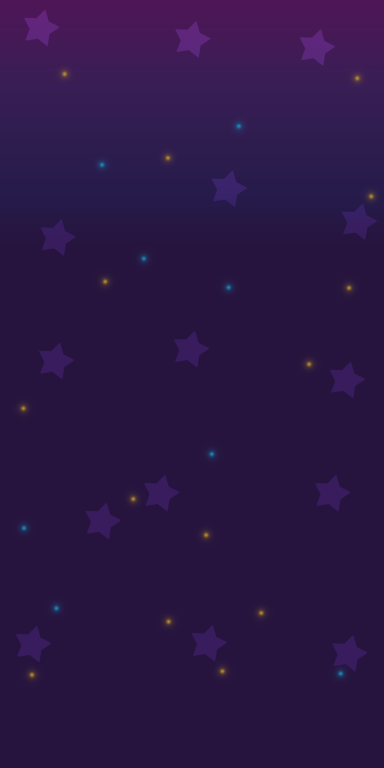
Reproduce this background procedurally as a Shadertoy shader.

```glsl
// Night sky: a magenta-to-indigo gradient fades into flat dark violet.
// Faint rounded stars and tiny glowing amber and cyan sparks are scattered,
// each layer on its own jittered grid of cells. One unit is the canvas width.

const float TAU = 6.28319;

vec2 hash2(vec2 cell, float seed) {
    vec2 k = vec2(dot(cell, vec2(127.1, 311.7)), dot(cell, vec2(269.5, 183.3)));
    return fract(sin(k + seed * 17.3) * 43758.5);
}

// Offset from the one randomly placed centre in the cell around p.
vec2 scatter(vec2 p, vec2 cellSize, vec2 jitter, float seed) {
    vec2 cell = floor(p / cellSize);
    vec2 offset = (2.0 * hash2(cell, seed) - 1.0) * jitter;
    return p - (cell + 0.5) * cellSize - offset;
}

// Signed distance to a five-pointed star with one tip along +x.
float starDistance(vec2 p, float tip, float notch) {
    float sector = TAU / 5.0;
    float a = mod(atan(p.y, p.x) + 0.5 * sector, sector) - 0.5 * sector;
    vec2 q = length(p) * vec2(cos(a), abs(sin(a)));
    vec2 tipPoint = vec2(tip, 0.0);
    vec2 edge = notch * vec2(cos(0.5 * sector), sin(0.5 * sector)) - tipPoint;
    vec2 w = q - tipPoint;
    float along = clamp(dot(w, edge) / dot(edge, edge), 0.0, 1.0);
    return length(w - edge * along) * sign(edge.y * w.x - edge.x * w.y);
}

vec2 rotate(vec2 p, float angle) {
    float c = cos(angle), s = sin(angle);
    return vec2(c * p.x + s * p.y, c * p.y - s * p.x);
}

vec3 skyColour(float depth) {
    vec3 magenta = vec3(0.310, 0.085, 0.340);
    vec3 purple  = vec3(0.220, 0.118, 0.330);
    vec3 indigo  = vec3(0.145, 0.105, 0.290);
    vec3 violet  = vec3(0.150, 0.080, 0.245);
    vec3 sky = mix(magenta, purple, clamp(depth / 0.22, 0.0, 1.0));
    sky = mix(sky, indigo, clamp((depth - 0.22) / 0.30, 0.0, 1.0));
    return mix(sky, violet, smoothstep(0.50, 0.64, depth));
}

// Small bright core inside a soft, dim halo.
vec3 addSpark(vec3 base, vec2 offset, vec3 tint) {
    float d2 = dot(offset, offset);
    float core = 0.60 * exp(-d2 / (0.0055 * 0.0055));
    float halo = 0.20 * exp(-d2 / (0.014 * 0.014));
    return mix(base, tint, core + halo);
}

void mainImage(out vec4 fragColor, in vec2 fragCoord) {
    // Anchored at the top edge, y pointing up.
    vec2 p = (fragCoord - vec2(0.0, iResolution.y)) / iResolution.x;
    float pixel = 1.0 / iResolution.x;
    float depth = -p.y;
    vec3 colour = skyColour(depth);

    // Stars, a little brighter near the top.
    vec2 starOffset = scatter(p - vec2(0.0, 0.06), vec2(1.0 / 3.0, 0.4),
                              vec2(0.105, 0.10), 1.0);
    float star = starDistance(rotate(starOffset, 0.06), 0.047, 0.026) - 0.002;
    float cover = 1.0 - smoothstep(-0.7 * pixel, 0.7 * pixel, star);
    float topGlow = 1.0 - smoothstep(0.1, 0.6, depth);
    colour += cover * mix(vec3(0.07, 0.03, 0.12), vec3(0.10, 0.05, 0.15), topGlow);

    // Sparks
    vec2 amberOffset = scatter(p, vec2(0.5, 2.0 / 7.0), vec2(0.22, 0.11), 2.0);
    vec2 cyanOffset = scatter(p, vec2(0.5), vec2(0.20, 0.18), 3.0);
    colour = addSpark(colour, amberOffset, vec3(0.85, 0.67, 0.14));
    colour = addSpark(colour, cyanOffset, vec3(0.08, 0.66, 0.83));

    fragColor = vec4(colour, 1.0);
}
```
